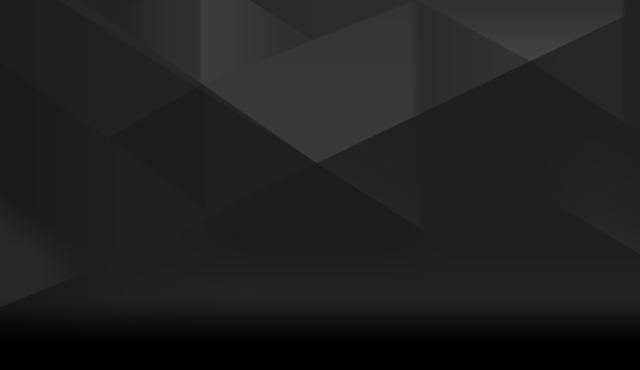
Reproduce this background procedurally as a Shadertoy shader.

```glsl
// Dark backdrop of overlapping charcoal triangles, fading to black at the bottom.
#define BASE_TONE 0.120
#define CROWN_TONE 0.222
#define SHADE_TONE 0.108
#define EDGE_SOFT 0.0018
#define FADE_LOW 0.055
#define FADE_HIGH 0.205

// Main corners, in fractions of the canvas
const vec2 LEFT_TIP  = vec2(0.163, 0.955);
const vec2 LEFT_FOLD = vec2(0.310, 0.766);
const vec2 CENTRE    = vec2(0.495, 0.559);
const vec2 RIGHT_FOLD = vec2(0.827, 0.836);
const vec2 RIGHT_TIP = vec2(0.974, 0.955);
const vec2 TOP_RIGHT = vec2(0.651, 1.000);
const vec2 NOTCH     = vec2(0.488, 0.892);
const vec2 LOW_LEFT  = vec2(0.332, 0.419);
const vec2 LOW_RIGHT = vec2(0.658, 0.381);

// Signed height above the line from a (left) to b (right)
float height(vec2 p, vec2 a, vec2 b) {
    vec2 d = normalize(b - a);
    return d.x * (p.y - a.y) - d.y * (p.x - a.x);
}

float above(vec2 p, vec2 a, vec2 b) {
    return smoothstep(-EDGE_SOFT, EDGE_SOFT, height(p, a, b));
}

float below(vec2 p, vec2 a, vec2 b) { return 1.0 - above(p, a, b); }

// 1 to the right of x, blended over the given width
float rightOf(vec2 p, float x, float width) {
    return smoothstep(x - width, x + width, p.x);
}

// Dim facets on the left, right and below the centre
float lowerFacets(vec2 p) {
    float tone = mix(0.100, BASE_TONE, smoothstep(0.0, 0.2, p.x));

    // Left: lighter slope over a shaded triangle
    vec2 foot = vec2(0.169, 0.628);
    float slope = above(p, foot, LEFT_FOLD) * below(p, LEFT_TIP, CENTRE);
    tone += 0.012 * slope * above(p, vec2(0.026, 0.797), foot);
    float shade = below(p, foot, LEFT_FOLD) * above(p, foot, LOW_LEFT);
    tone -= 0.010 * shade * (1.0 - rightOf(p, 0.321, 0.006));

    // Shaded diamond under the centre
    float diamond = below(p, LOW_LEFT, CENTRE) * below(p, CENTRE, LOW_RIGHT);
    diamond *= smoothstep(0.20, 0.42, p.y) * smoothstep(0.26, 0.40, p.x);
    tone = mix(tone, SHADE_TONE, diamond * (1.0 - rightOf(p, 0.66, 0.07)));

    // Glow resting on the descending edge right of the centre
    float rise = height(p, CENTRE, LOW_RIGHT);
    float ray = above(p, CENTRE, LOW_RIGHT) * exp(-6.0 * max(rise, 0.0));
    tone += 0.025 * ray * (1.0 - rightOf(p, 0.658, 0.015));

    // Facet under the right tip
    float wing = above(p, RIGHT_FOLD, vec2(1.0, 0.640));
    tone += 0.030 * wing * (1.0 - 0.65 * rightOf(p, RIGHT_TIP.x, 0.004));

    // Glow above the low right edge
    vec2 ledge = vec2(0.833, 0.486), ledgeEnd = vec2(1.0, 0.313);
    float lift = height(p, ledge, ledgeEnd);
    tone += 0.035 * above(p, ledge, ledgeEnd) * exp(-9.0 * max(lift, 0.0))
          * smoothstep(0.82, 0.95, p.x);

    // Light wedge at the low left
    vec2 wedgeBase = vec2(0.0, 0.169), wedgeTip = vec2(0.163, 0.284);
    float wedge = above(p, wedgeBase, wedgeTip)
                * (1.0 - smoothstep(-0.08, 0.02, height(p, vec2(0.0, 0.482), wedgeTip)));
    tone += 0.055 * wedge * (1.0 - smoothstep(0.03, 0.18, p.x));

    // Faint lift before the floor
    return tone + 0.016 * exp(-pow((p.y - 0.20) / 0.08, 2.0)) * smoothstep(0.1, 0.4, p.x);
}

// Bright facets inside the large V
float crownFacets(vec2 p) {
    float tone = CROWN_TONE - 0.018 * smoothstep(0.75, 1.0, p.y);

    // Darker top around the notch
    float roof = above(p, LEFT_FOLD, NOTCH) * (1.0 - rightOf(p, NOTCH.x, 0.003));
    tone = mix(tone, mix(0.235, 0.185, smoothstep(0.32, 0.47, p.x)), roof);
    float dip = above(p, vec2(0.390, 1.0), NOTCH) * above(p, NOTCH, TOP_RIGHT);
    tone = mix(tone, 0.160 + 0.012 * rightOf(p, NOTCH.x, 0.003), dip);

    // Left triangle, dimming toward its tip
    float leftTone = mix(0.135, 0.190, smoothstep(0.16, 0.31, p.x));
    tone = mix(leftTone, tone, rightOf(p, 0.313, 0.003));

    // Right triangle, then the bright panel above it
    float rightTone = mix(0.168, 0.198, smoothstep(0.65, 0.83, p.x));
    tone = mix(tone, rightTone, rightOf(p, 0.648, 0.012));
    float panelTone = mix(0.255, 0.190, smoothstep(0.84, 1.0, p.y));
    return mix(tone, panelTone, above(p, TOP_RIGHT, RIGHT_FOLD) * step(0.6, p.x));
}

void mainImage(out vec4 fragColor, in vec2 fragCoord) {
    vec2 p = fragCoord / iResolution.xy;

    // The V, trimmed at both of its tips
    float crown = above(p, LEFT_TIP, CENTRE) * above(p, CENTRE, RIGHT_TIP);
    crown *= 1.0 - smoothstep(-0.015, 0.015, height(p, LEFT_TIP, vec2(0.215, 1.0)));
    crown *= 1.0 - rightOf(p, RIGHT_TIP.x, 0.006);

    float tone = mix(lowerFacets(p), crownFacets(p), crown);
    tone *= smoothstep(FADE_LOW, FADE_HIGH, p.y);
    fragColor = vec4(vec3(tone), 1.0);
}
```
